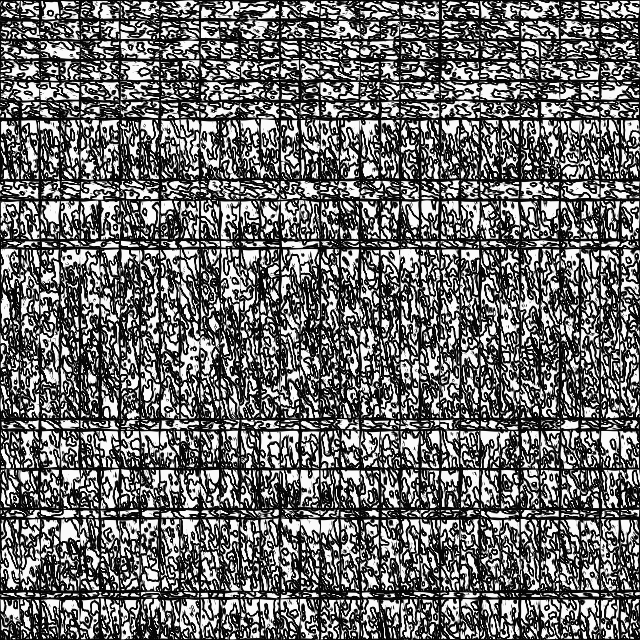
Write a WebGL 2 fragment shader that draws this texture.

```glsl
#version 300 es
precision highp float;

uniform vec2 u_resolution;
out vec4 outColor;

const vec3 INK = vec3(0.02);
const vec3 PAPER = vec3(0.98);
const float COLUMNS = 32.0;          // narrow columns across; one column = one unit
const int ROW_COUNT = 18;
const float ROW_EDGES[19] = float[19](   // row joints in units, from the top down
    0.0, 1.0, 2.0, 3.0, 4.05, 5.05, 5.95, 9.0, 10.0, 12.0, 12.42,
    20.95, 21.5, 23.45, 25.45, 25.92, 29.58, 29.92, 32.0);
const float FLAT_LIMIT = 1.2;        // rows lower than this have lying grain
const float SPLIT_CHANCE = 0.3;      // share of wide blocks cut in two
const float STROKE_HALF = 0.057;
const float COLUMN_HALF = 0.062;
const float JOINT_HALF = 0.066;
const float DENSITY = 2.75;          // contour levels per unit of noise
const vec2 TALL_GRAIN = vec2(2.0, 0.75);
const vec2 FLAT_GRAIN = vec2(0.95, 2.1);
const float SLANT = 0.2;
const float FINE_SCALE = 3.6;
const float FINE_AMOUNT = 0.26;
const float WOBBLE = 0.07;

uint mixBits(uvec2 v) {
    uint h = v.x * 1597334677u ^ v.y * 3812015801u;
    h = (h ^ (h >> 15)) * 2246822519u;
    h = (h ^ (h >> 13)) * 3266489917u;
    return h ^ (h >> 16);
}

float hash(vec2 cell) {
    return float(mixBits(uvec2(ivec2(cell))) >> 8) / 16777216.0;
}

float cornerSlope(vec2 cell, vec2 offset) {
    float angle = 6.28319 * hash(cell);
    return dot(vec2(cos(angle), sin(angle)), offset);
}

float gradientNoise(vec2 p) {
    vec2 i = floor(p), f = p - i;
    vec2 s = f * f * f * (f * (f * 6.0 - 15.0) + 10.0);
    vec2 e = vec2(1.0, 0.0);
    float low = mix(cornerSlope(i, f), cornerSlope(i + e, f - e), s.x);
    float high = mix(cornerSlope(i + e.yx, f - e.yx), cornerSlope(i + 1.0, f - 1.0), s.x);
    return mix(low, high, s.y);
}

// Stretched, slanted grain with a finer, rounder wiggle on top
float grainHeight(vec2 p, bool lying, vec2 seed) {
    vec2 q = lying ? (p + vec2(0.0, SLANT * p.x)) * FLAT_GRAIN
                   : (p + vec2(SLANT * p.y, 0.0)) * TALL_GRAIN;
    return gradientNoise(q + seed)
         + 0.5 * gradientNoise(q * 2.1 + seed.yx + 17.3)
         + FINE_AMOUNT * gradientNoise(p * FINE_SCALE + seed + 41.7);
}

// Distance to the nearest contour, divided by slope for an even stroke width
float contourDistance(vec2 p, bool lying, vec2 seed, float density) {
    vec2 e = vec2(0.02, 0.0);
    float h = grainHeight(p, lying, seed);
    vec2 slope = vec2(grainHeight(p + e, lying, seed) - h,
                      grainHeight(p + e.yx, lying, seed) - h) / e.x;
    return abs(fract(h * density) - 0.5) / max(length(slope) * density, 0.8);
}

float ink(float dist, float halfWidth, float pixel) {
    return 1.0 - smoothstep(-0.6 * pixel, 0.6 * pixel, dist - halfWidth);
}

void main() {
    vec2 p = gl_FragCoord.xy / u_resolution * COLUMNS;
    float pixel = COLUMNS / min(u_resolution.x, u_resolution.y);
    vec2 bent = p + WOBBLE * vec2(gradientNoise(p.yx * vec2(1.3, 0.8) + 5.0),
                                 gradientNoise(p * vec2(0.9, 0.5) + 60.0));

    // Row that holds this point
    float depth = clamp(COLUMNS - bent.y, 0.0, COLUMNS - 0.001);
    int row = 0;
    for (int i = 1; i < ROW_COUNT; i++) {
        if (depth >= ROW_EDGES[i]) row = i;
    }
    float fromTop = depth - ROW_EDGES[row];
    float rowHeight = ROW_EDGES[row + 1] - ROW_EDGES[row];
    float jointDist = min(fromTop, rowHeight - fromTop);
    bool lying = rowHeight < FLAT_LIMIT;

    // Block within the row: wide in low rows, some of them split
    float blockWidth = 1.0;
    if (lying && hash(vec2(floor(bent.x * 0.5), row + 90)) > SPLIT_CHANCE) blockWidth = 2.0;
    float block = floor(bent.x / blockWidth) * blockWidth;
    float columnEdge = round(bent.x / blockWidth) * blockWidth;
    float columnDist = abs(bent.x - columnEdge);
    vec2 seedCell = vec2(block + 40.0, float(row) + 7.0);
    vec2 seed = 200.0 * vec2(hash(seedCell), hash(seedCell + 300.0));

    // Strokes: open below each joint, clotted in drifting patches
    float patches = 1.0 + 0.55 * gradientNoise(p * vec2(0.8, 0.45) + 30.0);
    float opening = lying ? 0.85 : mix(0.6, 1.06, smoothstep(0.1, 1.3, fromTop));
    float strokes = ink(contourDistance(p, lying, seed, DENSITY * patches * opening),
                        STROKE_HALF, pixel);

    // Worn column lines and row joints
    float columnWear = clamp(0.75 + 1.5 * gradientNoise(vec2(columnEdge * 3.7, p.y * 0.7)), -0.5, 1.4);
    float jointWear = clamp(0.95 + 1.1 * gradientNoise(p * vec2(1.1, 0.6) + 80.0), 0.0, 1.5);
    float columns = ink(columnDist, COLUMN_HALF * columnWear, pixel);
    float joints = ink(jointDist, JOINT_HALF * jointWear, pixel);

    float coverage = max(strokes, max(columns, joints));
    outColor = vec4(mix(PAPER, INK, coverage), 1.0);
}
```
